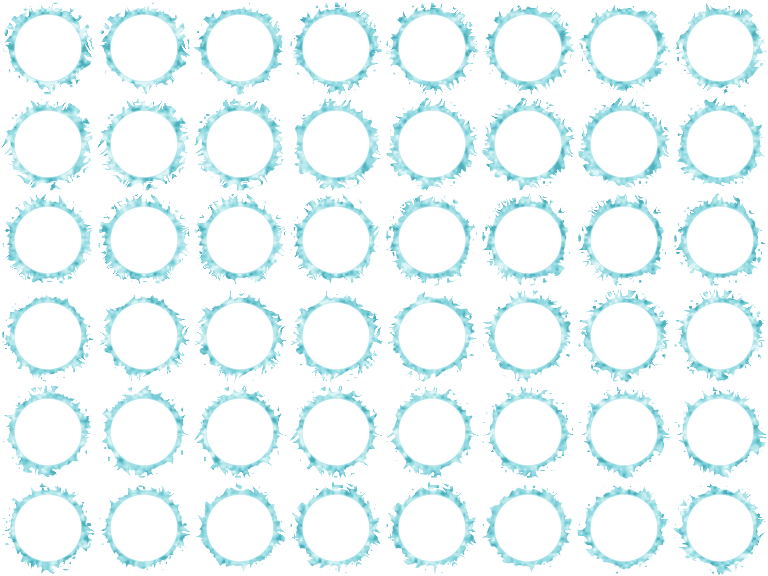
Write a Shadertoy shader that draws this pattern.

```glsl
// Grid of turquoise water-splash rings on white, each a later moment of the splash.

const vec2 GRID = vec2(8.0, 6.0);
const float INNER_RADIUS = 0.347;
const float BODY_RADIUS = 0.372;
const float REACH = 0.485;

const vec3 WHITE = vec3(1.0);
const vec3 DEEP = vec3(0.30, 0.69, 0.74);
const vec3 TEAL = vec3(0.47, 0.80, 0.84);
const vec3 AQUA = vec3(0.59, 0.86, 0.89);
const vec3 PALE = vec3(0.72, 0.91, 0.92);
const vec3 FOAM = vec3(0.87, 0.96, 0.97);

float hash(vec3 p) {
    return fract(sin(dot(p, vec3(127.1, 311.7, 74.7))) * 43758.5453);
}

// Smooth value noise; the third axis carries time
float noise(vec3 p) {
    vec3 i = floor(p);
    vec3 f = fract(p);
    f = f * f * (3.0 - 2.0 * f);
    vec2 e = vec2(0.0, 1.0);
    vec4 near = vec4(hash(i), hash(i + e.yxx), hash(i + e.xyx), hash(i + e.yyx));
    vec4 far = vec4(hash(i + e.xxy), hash(i + e.yxy), hash(i + e.xyy), hash(i + e.yyy));
    vec4 layer = mix(near, far, f.z);
    vec2 row = mix(layer.xz, layer.yw, f.x);
    return mix(row.x, row.y, f.y);
}

vec2 rotate(vec2 p, float angle) {
    float c = cos(angle), s = sin(angle);
    return vec2(c * p.x - s * p.y, s * p.x + c * p.y);
}

// Outer radius of the splash: broad swells topped by leaning spikes
float splashRadius(vec2 p, float time) {
    float r = length(p);
    vec2 dir = p / max(r, 0.001);
    float swell = noise(vec3(dir * 3.5, time * 0.7));
    float lean = noise(vec3(dir * 6.0 + 20.0, time)) - 0.5;
    dir = rotate(dir, lean * (r - BODY_RADIUS) * 9.0);
    float spike = noise(vec3(dir * 13.0 + 7.0, time));
    float fringe = noise(vec3(p * 42.0, time * 1.5)) - 0.5;
    float height = 0.036 * swell + 0.17 * pow(spike, 3.0) * (0.35 + swell);
    return min(BODY_RADIUS + height + 0.022 * fringe, REACH);
}

// Loose drops thrown just outside the ring
float droplets(vec2 p, float time, float px) {
    float r = length(p);
    float zone = smoothstep(0.39, 0.42, r) * (1.0 - smoothstep(0.46, 0.495, r));
    float cluster = noise(vec3(p * 7.0 + 31.0, time));
    float drop = noise(vec3(p * 30.0 + 11.0, time * 1.3));
    float level = drop + 0.25 * (cluster - 0.5) - 0.83;
    return zone * smoothstep(-px * 4.0, px * 4.0, level);
}

vec3 waterRamp(float t) {
    vec3 c = mix(DEEP, TEAL, smoothstep(0.12, 0.30, t));
    c = mix(c, AQUA, smoothstep(0.30, 0.46, t));
    c = mix(c, PALE, smoothstep(0.50, 0.64, t));
    return mix(c, FOAM, smoothstep(0.66, 0.82, t));
}

// Mottled highlights, darker toward the rim, with a pale inner lip
vec3 waterColor(vec2 p, float edge, float time) {
    float r = length(p);
    float blotch = noise(vec3(p * 17.0 + 3.0, time));
    float grain = noise(vec3(p * 36.0 + 9.0, time * 1.4));
    float tone = 0.5 + 0.75 * (blotch - 0.5) + 0.55 * (grain - 0.5);
    tone -= 0.16 * (1.0 - smoothstep(0.0, 0.022, edge));
    vec3 color = waterRamp(tone);
    float lip = 1.0 - smoothstep(0.004, 0.018, r - INNER_RADIUS);
    return mix(color, PALE, 0.55 * lip);
}

void mainImage(out vec4 fragColor, in vec2 fragCoord) {
    // Cell and its place in the sequence, read from the top left
    vec2 grid = fragCoord / iResolution.xy * GRID;
    vec2 cell = floor(grid);
    vec2 p = fract(grid) - 0.5;
    float px = GRID.y / iResolution.y;
    float frame = (GRID.y - 1.0 - cell.y) * GRID.x + cell.x;
    float time = frame * 0.23;

    // Ring coverage
    float r = length(p);
    float edge = splashRadius(p, time) - r;
    float soft = clamp(fwidth(edge), px, px * 2.0) * 0.7;
    float ring = smoothstep(-soft, soft, edge);
    ring *= 1.0 - smoothstep(0.475, 0.497, r);
    float cover = max(ring, droplets(p, time, px));
    cover *= smoothstep(-px * 0.7, px * 0.7, r - INNER_RADIUS);

    vec3 color = mix(WHITE, waterColor(p, edge, time), cover);
    fragColor = vec4(color, 1.0);
}
```
